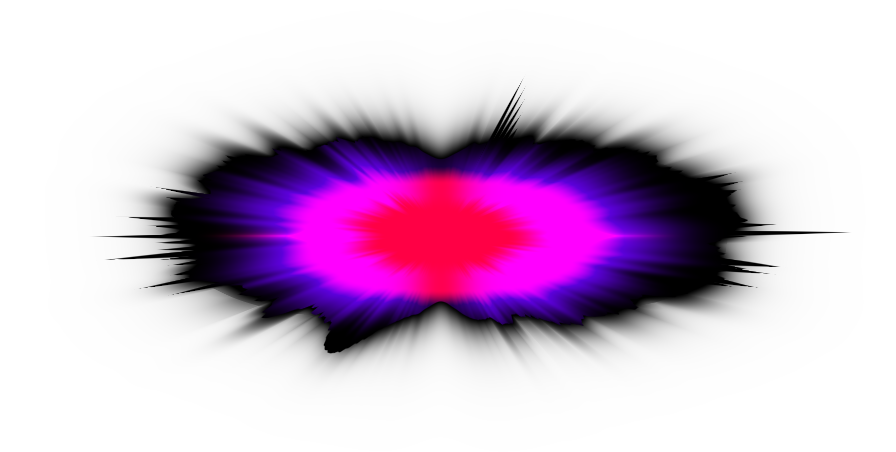
A Shadertoy shader for this background:

```glsl
// A jagged black burst with a magenta and red glowing heart on a white ground.

float hash(float n) {
    n = fract(n * 0.1031);
    n *= n + 33.33;
    return fract(n * (n + n));
}

float noise(float x) {
    float i = floor(x), f = fract(x);
    return mix(hash(i + 100.0), hash(i + 101.0), f * f * (3.0 - 2.0 * f));
}

// Angle from straight up, clockwise; its seam points straight down.
float bearing(vec2 p) { return atan(p.x, p.y); }

float ovalNorm(vec2 p, vec2 size, float power) {
    vec2 q = pow(abs(p) / size + 1e-5, vec2(power));
    return pow(q.x + q.y, 1.0 / power);
}

float spike(float angle, float target, float width) {
    return max(0.0, 1.0 - abs(angle - target) / width);
}

// Long needles to both sides and a small fan above.
float needles(float a) {
    float reach = 0.0;
    for (int i = 0; i < 28; i++) {
        float n = float(i), side = i % 2 == 0 ? 1.0 : -1.0;
        float tilt = (hash(n + 3.0) - 0.5) * 0.48;
        float span = 0.03 + 0.08 * hash(n + 47.0);
        reach = max(reach, span * spike(a, side * (1.5708 - tilt), 0.009));
    }
    for (int i = 0; i < 5; i++) {
        float n = float(i);
        reach = max(reach, (0.15 - 0.03 * n) * spike(a, 0.482 + 0.034 * n, 0.018));
    }
    reach = max(reach, 0.25 * spike(a, 1.562, 0.009));
    reach = max(reach, 0.12 * spike(a, 1.662, 0.012));
    reach = max(reach, 0.19 * spike(a, -1.573, 0.009));
    return max(reach, 0.19 * spike(a, -1.642, 0.013));
}

// Radial field of the burst, negative inside; its teeth fade with distance.
float burstField(vec2 p, bool detailed) {
    float a = bearing(p), across = abs(sin(a));
    vec2 dir = vec2(sin(a), cos(a));
    vec2 size = vec2(p.x < 0.0 ? 0.575 : 0.635, p.y < 0.0 ? 0.19 : 0.215);
    float radius = 1.0 / ovalNorm(dir, size, 2.5);
    radius -= 0.045 * exp(-across * across / 0.09);
    float field = length(p) - radius;

    float teeth = 0.10 * exp(-pow((a + 2.40) / 0.12, 2.0));
    teeth += across * across * 0.075 * (noise(a * 15.0) - 0.5);
    if (detailed) {
        teeth += pow(across, 4.0) * 0.04 * (noise(a * 75.0) - 0.5);
        return field - teeth - needles(a);
    }
    return field - teeth * exp(-max(field, 0.0) / 0.10);
}

// Field divided by its slope, close to a true distance.
float burstDistance(vec2 p, bool detailed) {
    vec2 e = vec2(0.002, 0.0);
    float f = burstField(p, detailed);
    vec2 slope = vec2(burstField(p + e, detailed), burstField(p + e.yx, detailed)) - f;
    return f / max(length(slope) / e.x, 1.0);
}

vec3 heart(vec2 p) {
    float a = bearing(p), across = abs(sin(a));
    float rays = across * (0.17 * (noise(a * 9.0 + 5.0) - 0.5)
                         + 0.08 * (noise(a * 34.0) - 0.5));
    vec2 q = p - vec2(0.015, -0.002);
    float waist = exp(-pow(p.x / 0.07, 2.0));

    // Nested glow shells, streaked along the rays.
    float shell = ovalNorm(q, vec2(0.31, 0.119), 2.6);
    float core = ovalNorm(p, vec2(0.185, 0.073), 2.2) * (1.0 + 2.0 * rays);
    float inner = smoothstep(1.3, 0.75, core);
    float streak = shell * (1.0 + rays * (0.4 + 1.2 * smoothstep(0.9, 1.5, shell)));
    float blue = pow(smoothstep(1.95, 1.02, streak), 1.3);
    blue = mix(blue * (1.0 - 0.68 * waist), 0.27, inner);
    float red = max(smoothstep(1.38, 0.98, streak), 0.42 * blue);

    // Thin level flare.
    float flare = exp(-abs(p.y) / 0.006) * smoothstep(0.55, 0.3, abs(p.x));
    flare *= smoothstep(0.15, 0.3, abs(p.x));
    return min(vec3(red + 0.7 * flare, 0.0, blue + 0.25 * flare), 1.0);
}

void mainImage(out vec4 fragColor, in vec2 fragCoord) {
    vec2 p = (fragCoord - vec2(0.492, 0.478) * iResolution.xy) / iResolution.y;

    // Soft shadow around the burst.
    float gap = max(burstDistance(p, false), 0.0);
    float shadow = 0.80 * exp(-pow(gap / 0.038, 1.3)) + 0.20 * exp(-gap / 0.065);
    vec3 color = vec3(1.0 - shadow);

    // Sharp silhouette filled with light.
    float edge = burstDistance(p, true) * iResolution.y;
    color = mix(color, heart(p), smoothstep(0.8, -0.8, edge));
    fragColor = vec4(color, 1.0);
}
```
